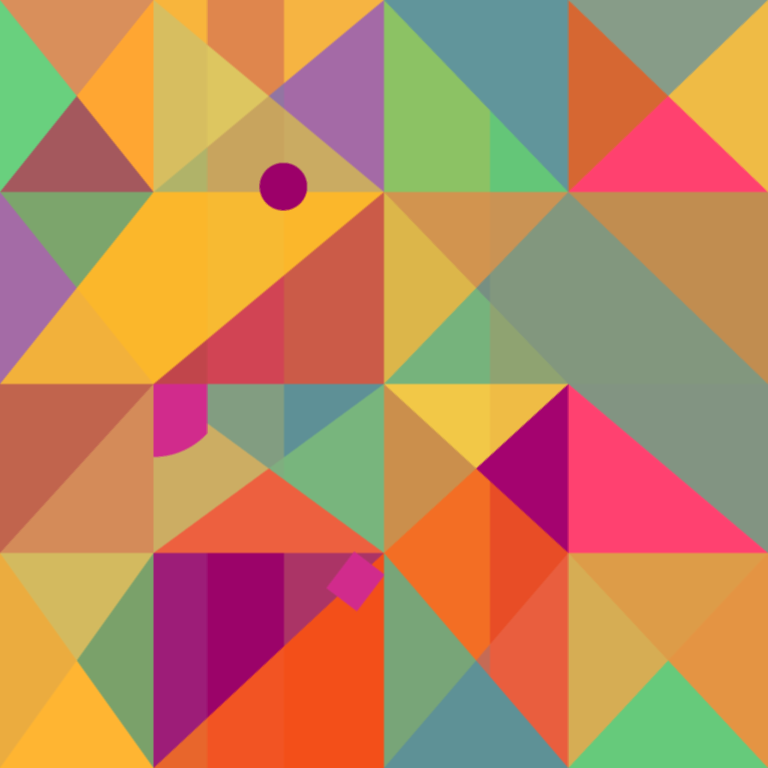
Give the GLSL for this background, as a Shadertoy shader.

```glsl
const int SAMPLES = 4;
const float GOLDEN = 0.618034;

float hash(vec2 p) {
    return fract(sin(dot(p, vec2(127.1, 311.7))) * 4375.85);
}

// Equal slots, so repeated hues set the share of each family
vec3 palette(float t) {
    vec3 colors[16] = vec3[16](
        vec3(0.93, 0.68, 0.25), vec3(0.98, 0.32, 0.10),
        vec3(0.85, 0.76, 0.37), vec3(0.37, 0.57, 0.59),
        vec3(0.99, 0.72, 0.17), vec3(1.00, 0.25, 0.43),
        vec3(0.78, 0.66, 0.38), vec3(0.62, 0.01, 0.42),
        vec3(0.91, 0.60, 0.25), vec3(0.94, 0.38, 0.25),
        vec3(0.40, 0.79, 0.48), vec3(0.92, 0.76, 0.27),
        vec3(0.63, 0.41, 0.64), vec3(0.77, 0.56, 0.32),
        vec3(0.75, 0.27, 0.29), vec3(0.48, 0.66, 0.48));
    return colors[int(fract(t) * 16.0)];
}

// Index of the uneven interval holding t, and the position inside it
vec2 axisCell(float t, vec3 cuts) {
    float knots[5] = float[5](0.0, cuts.x, cuts.y, cuts.z, 1.0);
    int i = int(dot(step(cuts, vec3(t)), vec3(1.0)));
    return vec2(float(i), (t - knots[i]) / (knots[i + 1] - knots[i]));
}

// Identifies the triangle, half cell or diamond that covers p
float facetId(vec2 p, vec3 columns, vec3 rows) {
    vec2 gx = axisCell(p.x, columns);
    vec2 gy = axisCell(p.y, rows);
    vec2 cell = vec2(gx.x, gy.x);
    vec2 q = vec2(gx.y, gy.y) - 0.5;
    vec2 side = abs(q.x) > abs(q.y) ? vec2(sign(q.x), 0.0)
                                    : vec2(0.0, sign(q.y));

    if (hash(cell + 3.0) < 0.25) {
        // One diagonal only
        bool rising = hash(cell + 9.0) < 0.5;
        bool rightHalf = rising ? q.x > q.y : q.x > -q.y;
        side = vec2(rightHalf ? 1.0 : -1.0, 0.0);
    } else {
        // Join triangles across inner edges, but keep the central cross
        vec2 edge = cell + max(side, 0.0);
        vec2 axis = abs(side);
        bool inner = mod(dot(edge, axis), 2.0) > 0.5;
        if (inner && hash(edge + 5.0 * axis) < 0.5 && side.x + side.y > 0.0) {
            cell += side;
            side = -side;
        }
    }
    float corner = side.x != 0.0 ? step(0.0, side.x) : 2.0 + step(0.0, side.y);
    return 4.0 * (cell.x + 4.0 * cell.y) + corner;
}

// Facet colour, overlaid by translucent vertical strips
vec3 facetColor(float id, float strip) {
    float tone = id * GOLDEN + 0.02;
    vec3 color = palette(tone);
    color *= 0.96 + 0.08 * hash(vec2(id, 2.0));
    float veil = step(0.55, hash(vec2(id, strip + 7.0)));
    return mix(color, palette(tone + 0.27 + 0.19 * strip), 0.26 * veil);
}

float disc(vec2 p, float radius) {
    return length(p) - radius;
}

float box(vec2 p, vec2 halfSize) {
    vec2 d = abs(p) - halfSize;
    return max(d.x, d.y);
}

vec2 rotate(vec2 p, float angle) {
    float c = cos(angle), s = sin(angle);
    return vec2(c * p.x - s * p.y, s * p.x + c * p.y);
}

vec3 scene(vec2 p) {
    vec3 columns = vec3(0.2, 0.5, 0.74);
    vec3 rows = vec3(0.28, 0.5, 0.75);
    float strip = axisCell(p.x, vec3(0.27, 0.37, 0.638)).x;
    vec3 color = facetColor(facetId(p, columns, rows), strip);

    // Small accents: dot, clipped sector and tilted tile
    vec3 plum = vec3(0.61, 0.0, 0.41);
    vec3 orchid = vec3(0.82, 0.17, 0.55);
    float dot = disc(p - vec2(0.369, 0.757), 0.031);
    float sector = max(disc(p - vec2(0.2, 0.5), 0.095),
                       box(p - vec2(0.235, 0.45), vec2(0.035, 0.05)));
    float tile = max(box(rotate(p - vec2(0.463, 0.243), 0.65),
                         vec2(0.025, 0.03)), p.x - 0.5);
    color = mix(color, plum, step(dot, 0.0));
    return mix(color, orchid, step(min(sector, tile), 0.0));
}

void mainImage(out vec4 fragColor, in vec2 fragCoord) {
    // Average a grid of samples to soften every edge
    float spread = max(1.0, 0.003 * iResolution.y);
    vec3 sum = vec3(0.0);
    for (int i = 0; i < SAMPLES * SAMPLES; i++) {
        vec2 offset = (vec2(i % SAMPLES, i / SAMPLES) + 0.5) / float(SAMPLES) - 0.5;
        vec2 p = (fragCoord + offset * spread) / iResolution.xy;
        sum += scene(clamp(p, 0.0, 0.9999));
    }
    fragColor = vec4(sum / float(SAMPLES * SAMPLES), 1.0);
}
```
